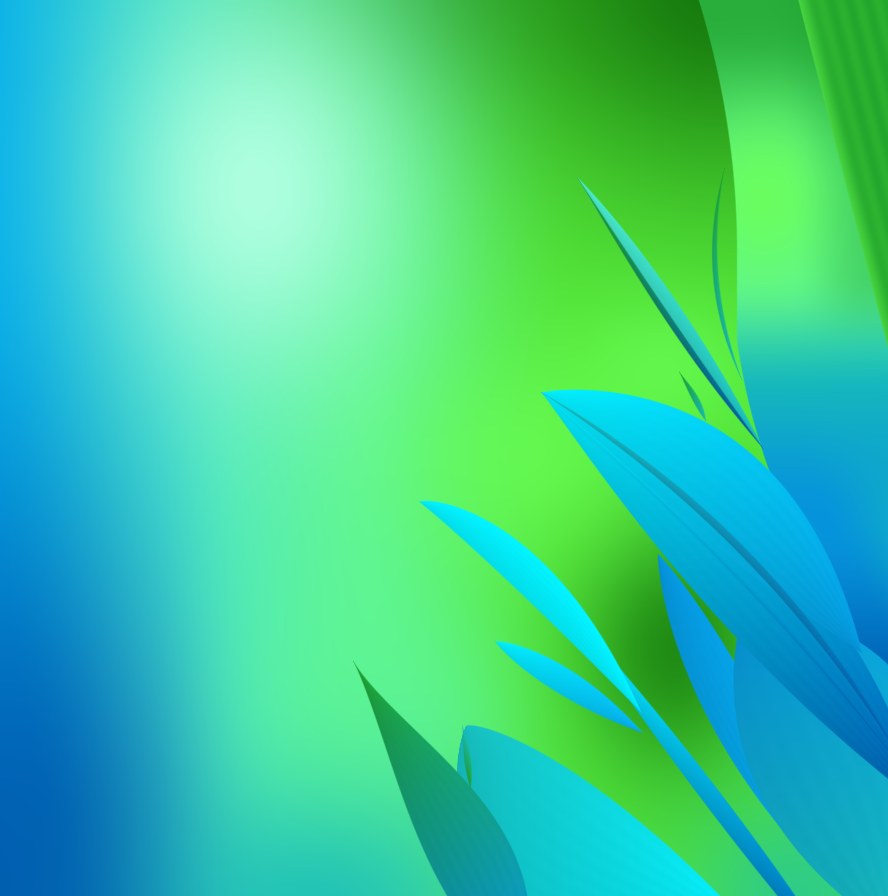
Write a Shadertoy shader that draws this background.

```glsl
const vec3 AZURE = vec3(0.02, 0.68, 0.92);
const vec3 DEEP_BLUE = vec3(0.00, 0.36, 0.69);
const vec3 BLUE = vec3(0.02, 0.58, 0.86);
const vec3 CYAN = vec3(0.01, 0.92, 0.97);
const vec3 TEAL = vec3(0.09, 0.73, 0.73);
const vec3 MINT = vec3(0.30, 0.90, 0.77);
const vec3 PALE_MINT = vec3(0.69, 1.00, 0.88);
const vec3 SPRING = vec3(0.37, 0.96, 0.58);
const vec3 GREEN = vec3(0.33, 0.91, 0.22);
const vec3 LIME = vec3(0.42, 1.00, 0.34);
const vec3 LEAF_GREEN = vec3(0.12, 0.63, 0.17);
const vec3 DARK_GREEN = vec3(0.07, 0.45, 0.04);
const float VEIN_STRENGTH = 0.006;
const float VEIN_COUNT = 8.0;
const float TAU = 6.2831853;

float glow(vec2 p, vec2 center, vec2 radius) {
    vec2 q = (p - center) / radius;
    return exp(-dot(q, q));
}

float coverage(float dist) {
    float pixel = 1.0 / iResolution.y;
    return smoothstep(-pixel, pixel, dist);
}

// Pointed blade; sides holds the signed bulge of its lower and upper edge
vec3 paintBlade(vec3 col, vec2 p, vec2 tip, vec2 base, vec2 sides, float skew,
                vec3 tipColor, vec3 baseColor) {
    float len = length(base - tip);
    vec2 axis = (base - tip) / len;
    float along = dot(p - tip, axis) / len;
    float side = dot(p - tip, vec2(-axis.y, axis.x));
    float t = clamp(along, 0.0, 1.0);
    float u = pow(t, skew);
    vec2 edges = sides * 4.0 * u * (1.0 - u);
    float dist = min(min(side - edges.x, edges.y - side),
                     min(along, 1.0 - along) * len);
    float across = clamp((side - edges.x) / max(edges.y - edges.x, 1e-4), 0.0, 1.0);
    vec3 ink = mix(tipColor, baseColor, t) * mix(0.94, 1.04, across);
    ink += VEIN_STRENGTH * sin(across * VEIN_COUNT * TAU) * t;
    return mix(col, ink, coverage(dist));
}

vec3 backdrop(vec2 p) {
    float low = 1.0 - p.y;
    float shifted = p.x - 0.13 * low * low;
    vec3 col = mix(DEEP_BLUE, AZURE, smoothstep(0.0, 0.75, p.y));
    col = mix(col, MINT, smoothstep(-0.06, 0.25, shifted));
    col = mix(col, SPRING, smoothstep(0.17, 0.43, p.x));
    col = mix(col, GREEN, smoothstep(0.40, 0.66, p.x));
    // Shaded corners and hollows
    col = mix(col, DARK_GREEN, 0.40 * glow(p, vec2(0.52, 1.05), vec2(0.22, 0.16)));
    col = mix(col, DARK_GREEN, 0.95 * glow(p, vec2(0.82, 1.03), vec2(0.25, 0.24)));
    col = mix(col, DARK_GREEN, 0.80 * glow(p, vec2(0.76, 0.28), vec2(0.11, 0.15)));
    // Light spots
    col = mix(col, PALE_MINT, 0.97 * glow(p, vec2(0.29, 0.79), vec2(0.16, 0.21)));
    col = mix(col, LIME, 0.65 * glow(p, vec2(0.60, 0.49), vec2(0.15, 0.12)));
    col = mix(col, LIME, 0.60 * glow(p, vec2(0.75, 0.59), vec2(0.10, 0.08)));
    col = mix(col, SPRING, 0.70 * glow(p, vec2(0.45, 0.20), vec2(0.12, 0.10)));
    col = mix(col, TEAL, 0.60 * glow(p, vec2(0.90, 0.00), vec2(0.13, 0.12)));
    return mix(col, TEAL, 0.85 * glow(p, vec2(0.36, -0.02), vec2(0.20, 0.14)));
}

// Tall leaf and striped strip along the right side
vec3 paintTallLeaves(vec3 col, vec2 p) {
    float bend = max(0.62 - p.y, 0.0);
    float lean = max(p.y - 0.72, 0.0);
    float inside = p.x - (0.83 + 0.14 * bend + 0.75 * bend * bend - 0.55 * lean * lean);
    vec3 ink = mix(DEEP_BLUE, BLUE, smoothstep(0.20, 0.42, p.y));
    ink = mix(ink, TEAL, smoothstep(0.42, 0.61, p.y));
    ink = mix(ink, SPRING, smoothstep(0.56, 0.70, p.y));
    ink = mix(ink, LEAF_GREEN, 0.85 * smoothstep(0.78, 0.98, p.y));
    ink = mix(ink, LIME, 0.85 * glow(p, vec2(0.86, 0.78), vec2(0.09, 0.10)));
    ink = mix(ink, LEAF_GREEN, 0.4 * smoothstep(0.06, 0.15, inside) * smoothstep(0.6, 0.7, p.y));
    ink = mix(ink, TEAL, 0.6 * smoothstep(0.04, 0.14, inside) * smoothstep(0.58, 0.4, p.y));
    col = mix(col, ink, coverage(inside));

    float strip = p.x - 0.899 - 0.26 * (1.0 - p.y);
    vec3 stripInk = mix(LEAF_GREEN, GREEN, 0.15 + 0.08 * sin(strip * 300.0));
    stripInk = mix(stripInk, LIME, 0.5 * exp(-max(strip, 0.0) * 110.0));
    return mix(col, stripInk, coverage(strip));
}

void mainImage(out vec4 fragColor, in vec2 fragCoord) {
    vec2 p = fragCoord / iResolution.xy;
    vec3 col = backdrop(p);

    // Slender blades beside the tall leaf
    col = paintBlade(col, p, vec2(0.816, 0.812), vec2(0.836, 0.575), vec2(-0.023, -0.017), 1.0, LEAF_GREEN, TEAL);
    col = paintTallLeaves(col, p);
    col = paintBlade(col, p, vec2(0.765, 0.585), vec2(0.795, 0.53), vec2(-0.002, 0.005), 1.3, LEAF_GREEN, TEAL);
    col = paintBlade(col, p, vec2(0.650, 0.802), vec2(0.860, 0.499), vec2(-0.005, 0.013), 0.9, MINT, TEAL);
    col = paintBlade(col, p, vec2(0.650, 0.802), vec2(0.860, 0.499), vec2(-0.009, -0.002), 1.2, LEAF_GREEN, DEEP_BLUE);

    // Broad blue leaf: lower folds, upper lobe, grooves
    col = paintBlade(col, p, vec2(0.741, 0.382), vec2(0.940, 0.010), vec2(-0.037, 0.020), 0.9, BLUE, AZURE);
    col = paintBlade(col, p, vec2(0.840, 0.323), vec2(1.010, -0.045), vec2(-0.073, 0.130), 0.9, BLUE, TEAL);
    col = paintBlade(col, p, vec2(0.610, 0.562), vec2(1.040, 0.100), vec2(-0.026, 0.075), 1.1, CYAN, DEEP_BLUE);
    col = paintBlade(col, p, vec2(0.610, 0.562), vec2(0.971, 0.271), vec2(-0.012, 0.095), 0.92, CYAN, BLUE);
    col = paintBlade(col, p, vec2(0.610, 0.562), vec2(1.010, 0.160), vec2(0.031, 0.040), 1.0, TEAL, DEEP_BLUE);
    col = paintBlade(col, p, vec2(0.610, 0.562), vec2(1.010, 0.150), vec2(0.013, 0.018), 1.1, CYAN, DEEP_BLUE);

    // Sprig with two leaves on one stem
    col = paintBlade(col, p, vec2(0.640, 0.320), vec2(0.970, -0.110), vec2(-0.010, 0.011), 1.0, CYAN, DEEP_BLUE);
    col = paintBlade(col, p, vec2(0.558, 0.284), vec2(0.724, 0.182), vec2(-0.012, 0.017), 0.85, CYAN, AZURE);
    col = paintBlade(col, p, vec2(0.472, 0.440), vec2(0.722, 0.205), vec2(0.004, 0.046), 0.8, CYAN, CYAN);

    // Low leaves at the bottom edge
    col = paintBlade(col, p, vec2(0.525, 0.190), vec2(0.840, -0.030), vec2(-0.120, 0.027), 0.75, TEAL, CYAN);
    col = paintBlade(col, p, vec2(0.521, 0.190), vec2(0.530, 0.120), vec2(-0.003, 0.004), 1.2, TEAL, LEAF_GREEN);
    col = paintBlade(col, p, vec2(0.398, 0.262), vec2(0.590, -0.100), vec2(-0.030, 0.060), 1.5, LEAF_GREEN, BLUE);

    fragColor = vec4(clamp(col, 0.0, 1.0), 1.0);
}
```
